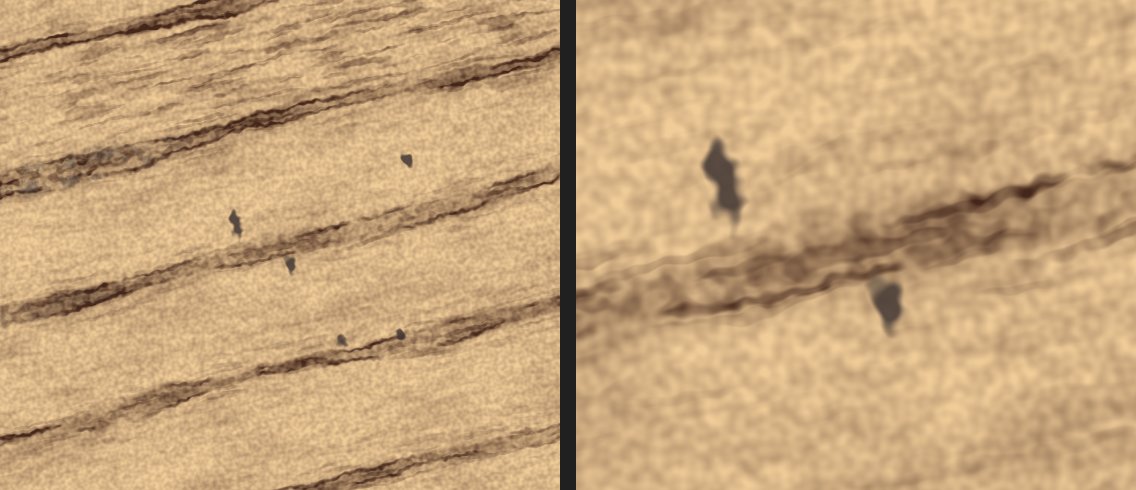
Left, the full canvas; right, a detail of the centre.
Write a Shadertoy shader that draws this texture.

```glsl
vec2 hash2(vec2 p) {
    vec3 q = fract(p.xyx * vec3(.1031, .1030, .0973));
    q += dot(q, q.yzx + 33.33);
    return fract((q.xx + q.yz) * q.zy);
}

float corner(vec2 cell, vec2 offset) {
    float angle = 6.2832 * hash2(cell + 57.0).x;
    return dot(vec2(cos(angle), sin(angle)), offset);
}

// Gradient noise, roughly -1 to 1
float noise(vec2 p) {
    vec2 i = floor(p), f = fract(p);
    vec2 u = f * f * f * (f * (f * 6.0 - 15.0) + 10.0);
    vec2 e = vec2(1, 0);
    float low = mix(corner(i, f), corner(i + e, f - e), u.x);
    float high = mix(corner(i + e.yx, f - e.yx), corner(i + 1.0, f - 1.0), u.x);
    return 1.5 * mix(low, high, u.y);
}

float fbm(vec2 p) {
    float sum = 0.0, amp = 0.6;
    for (int i = 0; i < 4; i++) {
        sum += amp * noise(p);
        p = p * 2.03 + 17.3;
        amp *= 0.6;
    }
    return sum;
}

// Weathered seams along the grain: x = darkness, y = grit, z = nearness
vec3 seams(vec2 g, vec2 p) {
    vec3 total = vec3(0);
    float crumbs = smoothstep(-0.1, 0.4, noise(p * vec2(48, 62)) + 0.6 * noise(g * vec2(14, 50) + 3.0));
    for (int i = 0; i < 5; i++) {
        float id = float(i);
        float center = -0.15 + 0.25 * id + 0.014 * noise(vec2(g.x * 2.0, id * 7.3));
        float rot = smoothstep(0.75, 0.2, g.x) * smoothstep(0.25, 0.5, center) * smoothstep(0.85, 0.7, center);
        float width = 0.016 + 0.012 * noise(vec2(g.x * 3.5, id * 5.1 + 2.4)) + 0.013 * rot;
        float s = g.y - center;
        float near = exp(-s * s / 0.0022);

        // Frayed brown body, with solid dark stretches
        float frayed = abs(s) + 0.008 * noise(g * vec2(9, 70) + id * 5.0);
        float body = smoothstep(width * 1.4, width * 0.6, frayed);
        float solid = smoothstep(0.08, 0.2, noise(vec2(g.x * 3.2 + 4.0, id * 9.7 + 0.4)));
        total.x += body * (0.9 + 1.0 * solid) + 0.35 * near;
        total.z = max(total.z, near);

        // Broken cracks on both edges, uneven in thickness
        for (float side = -1.0; side < 2.0; side += 2.0) {
            float off = s - side * width * 0.8 + 0.006 * noise(vec2(g.x * 15.0, id + side * 3.7));
            off += 0.003 * noise(p * 75.0 + side);
            float gate = smoothstep(-0.1, 0.25, noise(vec2(g.x * 5.5, id * 3.3 + side * 8.6)) + 0.35 * noise(g * vec2(32, 20)));
            float thick = 0.006 + 0.003 * noise(vec2(g.x * 20.0, id * 2.0 + side));
            total.x += 2.5 * gate * smoothstep(thick, 0.001, abs(off));
        }

        // Crumbled wood
        total.x += body * crumbs * (1.0 + 1.1 * rot);
        total.y += body * rot * smoothstep(-0.1, 0.4, fbm(p * 24.0 + 31.0));
    }
    return total;
}

// Small ragged dents in the lower wood
float dents(vec2 p) {
    float cover = 0.0;
    for (int i = 0; i < 5; i++) {
        vec2 h = hash2(vec2(float(i) * 17.3 + 2.0, float(i) * 5.7 + 9.0));
        vec2 q = p - vec2(0.48 + 0.4 * h.x, 0.03 + 0.66 * h.y);
        q.x += 0.2 * q.y;
        float d = length(q * vec2(1.0, 0.4 + 0.5 * h.x)) + 0.006 * noise(p * 75.0);
        float radius = 0.007 + 0.005 * h.y;
        cover = max(cover, smoothstep(radius + 0.003, radius - 0.005, d));
    }
    return cover;
}

void mainImage(out vec4 fragColor, in vec2 fragCoord) {
    vec2 p = fragCoord / iResolution.y;

    // Grain space: x along the fibres, y across
    vec2 g = vec2(dot(p, vec2(0.971, 0.238)), dot(p, vec2(-0.238, 0.971)));
    g.y += 0.005 * noise(p * 13.0) + 0.003 * noise(p * 60.0);

    // Rough plank near the top, rougher to the right
    float rough = smoothstep(0.55, 0.66, g.y) * smoothstep(0.9, 0.83, g.y);
    rough *= 0.45 + 0.55 * smoothstep(0.1, 0.7, g.x);
    vec3 seam = seams(g, p);
    float wear = max(rough, 0.7 * seam.z);

    // Stains and fibres, flattened toward pale wood
    float dark = 0.2 + 1.4 * fbm(g * vec2(3.5, 8)) + 0.5 * rough;
    dark += (0.5 + 0.6 * wear) * noise(g * vec2(6, 45));
    dark += (0.4 + 0.6 * wear) * noise(g * vec2(15, 105) + 9.0);
    dark = 0.5 * (dark + sqrt(dark * dark + 0.3)) - 0.1;

    // Splinters: thin, broken strokes gathered where the wood is worn
    float splinter = smoothstep(0.2, 0.55, noise(g * vec2(7, 62) + 23.0) + 0.25 * noise(p * 50.0));
    splinter += 0.8 * smoothstep(0.25, 0.55, noise(g * vec2(11, 85) + 71.0));
    dark += splinter * (0.25 + 1.6 * wear);

    // Fine speckle
    dark += 0.65 * noise(p * 62.0) + 0.75 * noise(p * 120.0 + 5.0);
    dark = clamp(dark + seam.x, -0.5, 6.0);

    vec3 color = vec3(0.89, 0.75, 0.56) - dark * vec3(0.104, 0.100, 0.076);
    vec3 grit = vec3(0.34, 0.30, 0.27) + 0.3 * noise(p * 85.0);
    color = mix(color, grit, 0.6 * clamp(seam.y, 0.0, 1.0));
    color = mix(color, vec3(0.25, 0.21, 0.20), 0.85 * dents(p));
    fragColor = vec4(color, 1.0);
}
```
